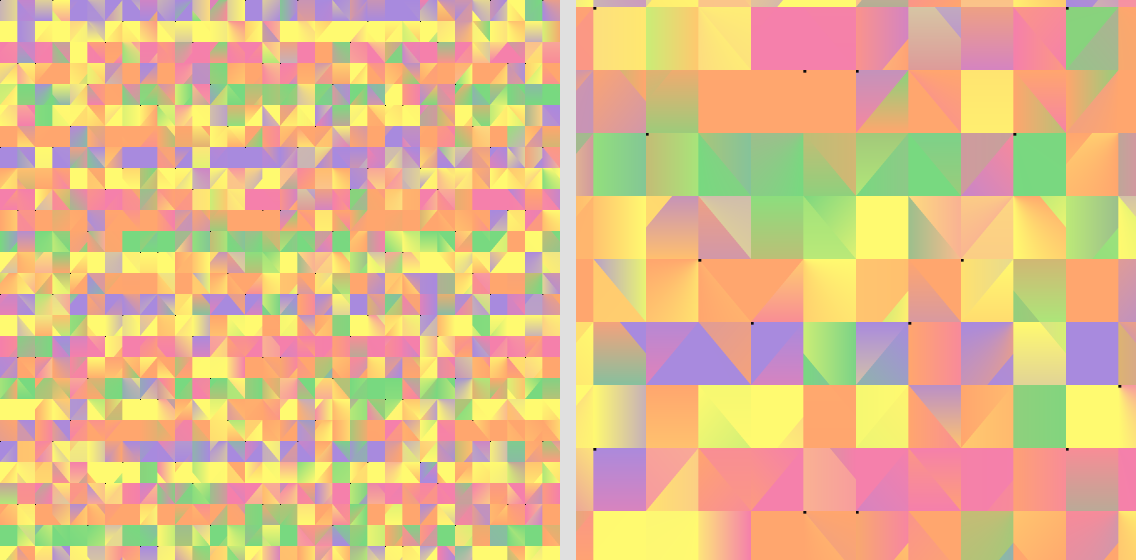
Left: the whole. Right: its middle third, enlarged.
A WebGL 2 fragment shader for this pattern:

```glsl
#version 300 es
precision highp float;
// A mosaic of soft pastel cells, many cut by a slanted edge that flips from column to column.
// Each side of a cut blends the cell's tint towards other colours, along a line or round a
// corner; tints lean on a seven-row colour cycle, and dark specks mark some cell corners.

uniform vec2 u_resolution;
out vec4 fragColor;

const vec2 CELLS = vec2(32.0, 26.6667);   // cells across and down
const float ROW_BIAS = 0.42;              // chance that a colour is the row's own
const float PURE_BIAS = 0.68;             // the same chance in every seventh column
const float NEAR_BLEND = 0.70;            // most that a gradient's start leaves the tint
const float FAR_BLEND = 0.95;             // most that a gradient's end leaves the tint
const float UNCUT_SHARE = 0.25;           // cells without a cut
const float CHAMFER_SHARE = 0.25;         // cells cut across one corner only
const float CHAMFER_SHIFT = 0.5;          // distance of that cut from the diagonal
const float SPECK_SIZE = 0.0016;          // speck side, in canvas widths
const vec3 SPECK_COLOR = vec3(0.05, 0.04, 0.05);
const int SAMPLES = 3;                    // antialiasing samples per axis

const vec3 PURPLE = vec3(0.66, 0.54, 0.87);
const vec3 YELLOW = vec3(1.00, 0.98, 0.44);
const vec3 PINK   = vec3(0.96, 0.50, 0.67);
const vec3 ORANGE = vec3(1.00, 0.65, 0.43);
const vec3 GREEN  = vec3(0.47, 0.85, 0.50);

// Row colours from the top down; also the pool for random colours
const int CYCLE = 7;
const vec3 ROW_COLORS[CYCLE] = vec3[CYCLE](PURPLE, YELLOW, PINK, ORANGE, GREEN, YELLOW, ORANGE);
// Row phase of the speck for each column step away from the mirror axis
const int SPECK_PHASE[CYCLE] = int[CYCLE](3, 0, 6, 4, 2, 1, 5);

// Integer hash of a cell and a salt, in 0..1
float hash(ivec2 cell, int salt) {
    uint h = uint(cell.x) * 73856093u ^ uint(cell.y) * 19349663u ^ uint(salt) * 83492791u;
    h = (h ^ (h >> 16)) * 2146121005u;
    h = (h ^ (h >> 15)) * 2221713035u;
    h ^= h >> 16;
    return float(h >> 8) / 16777216.0;
}

// The row's own colour or a random one
vec3 pickColor(ivec2 cell, int salt) {
    float bias = cell.x % CYCLE == 0 ? PURE_BIAS : ROW_BIAS;
    int pick = int(hash(cell, salt) * float(CYCLE));
    return ROW_COLORS[hash(cell, salt + 1) < bias ? cell.y % CYCLE : pick];
}

// Gradient position: across, down, along the cut, or turning about a corner
float gradient(vec2 p, float choice) {
    if (choice < 0.25) return p.x;
    if (choice < 0.50) return p.y;
    if (choice < 0.70) return 0.5 * (p.x + p.y);
    return atan(p.y, p.x + 1e-4) / 1.5708;
}

// Signed offset of the cut from the diagonal; beyond 1 the cell stays whole
float cutShift(ivec2 cell) {
    float kind = hash(cell, 1);
    if (kind < UNCUT_SHARE) return 2.0;
    if (kind > UNCUT_SHARE + CHAMFER_SHARE) return 0.0;
    return hash(cell, 2) < 0.5 ? CHAMFER_SHIFT : -CHAMFER_SHIFT;
}

vec3 cellColor(ivec2 cell, vec2 p) {
    if (cell.x % 2 == 0) p.x = 1.0 - p.x;
    int salt = p.x - p.y > cutShift(cell) ? 10 : 20;
    vec3 tint = pickColor(cell, 3);
    vec3 start = mix(tint, pickColor(cell, salt), NEAR_BLEND * hash(cell, salt + 2));
    vec3 end = mix(tint, pickColor(cell, salt + 3), FAR_BLEND * hash(cell, salt + 5));
    float t = gradient(p, hash(cell, salt + 6));
    return mix(start, end, hash(cell, salt + 7) < 0.5 ? t : 1.0 - t);
}

// True on the small square at the upper left corner of a marked cell
bool isSpeck(ivec2 cell, vec2 p) {
    int turn = (cell.x + 12) % (2 * CYCLE);
    int fold = min(turn, 2 * CYCLE - 1 - turn);
    vec2 offset = p / CELLS;
    return cell.y % CYCLE == SPECK_PHASE[fold] && max(offset.x, offset.y) < SPECK_SIZE;
}

vec3 pattern(vec2 uv) {
    vec2 grid = vec2(uv.x, 1.0 - uv.y) * CELLS;   // rows count from the top
    ivec2 cell = ivec2(floor(grid));
    vec2 p = fract(grid);
    return isSpeck(cell, p) ? SPECK_COLOR : cellColor(cell, p);
}

void main() {
    vec3 sum = vec3(0.0);
    for (int j = 0; j < SAMPLES; j++) {
        for (int i = 0; i < SAMPLES; i++) {
            vec2 jitter = (vec2(i, j) + 0.5) / float(SAMPLES) - 0.5;
            sum += pattern((gl_FragCoord.xy + jitter) / u_resolution);
        }
    }
    fragColor = vec4(sum / float(SAMPLES * SAMPLES), 1.0);
}
```
